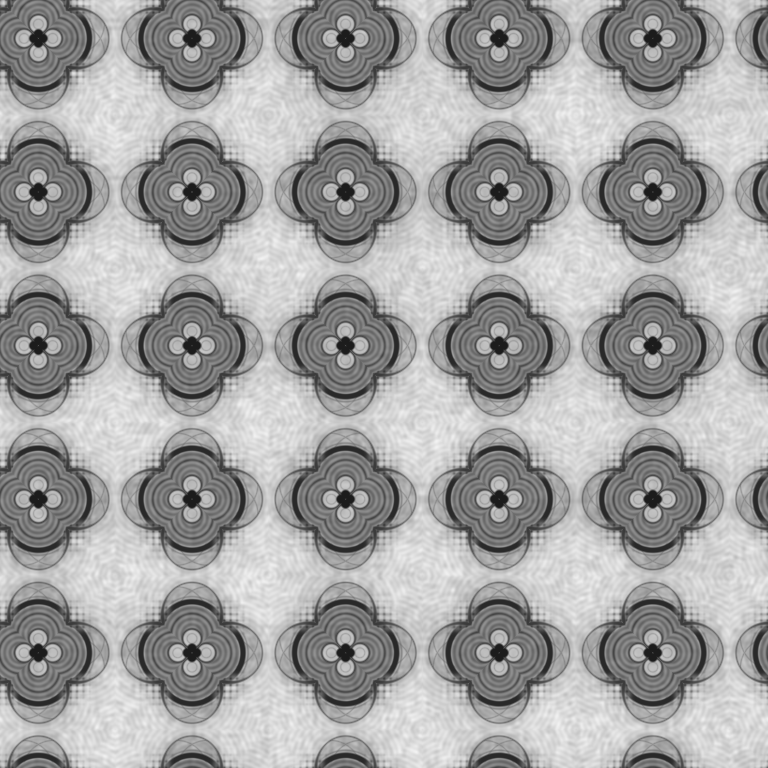
Reproduce this pattern procedurally as a WebGL 2 fragment shader.

```glsl
#version 300 es
precision highp float;
uniform vec2 u_resolution;
out vec4 fragColor;

const float TAU = 6.2831853;
const float REPEATS = 5.0;

float hash(vec2 p) {
    vec3 q = fract(vec3(p.xyx) * 0.1031);
    q += dot(q, q.yzx + 33.33);
    return fract((q.x + q.y) * q.z);
}

// Value noise that wraps after "period" cells
float wrapNoise(vec2 uv, vec2 period) {
    vec2 p = uv * period;
    vec2 i = floor(p);
    vec2 f = fract(p);
    f = f * f * (3.0 - 2.0 * f);
    vec2 lo = mod(i, period);
    vec2 hi = mod(i + 1.0, period);
    return mix(mix(hash(lo), hash(vec2(hi.x, lo.y)), f.x),
               mix(hash(vec2(lo.x, hi.y)), hash(hi), f.x), f.y);
}

// Coverage of a shape and of a stroke, given a signed distance
float fill(float d, float soft) {
    return 1.0 - smoothstep(-soft, soft, d);
}

float stroke(float d, float halfWidth, float soft) {
    return fill(abs(d) - halfWidth, soft);
}

// Four round lobes, in coordinates folded to one eighth of the cell
float quatrefoil(vec2 q, float offset, float radius) {
    return length(q - vec2(offset, 0.0)) - radius;
}

float ellipse(vec2 q, vec2 center, vec2 radii) {
    vec2 k = (q - center) / radii;
    return (length(k) - 1.0) * min(radii.x, radii.y);
}

void main() {
    vec2 uv = gl_FragCoord.xy / u_resolution;
    float soft = max(0.008, REPEATS / min(u_resolution.x, u_resolution.y));

    // Cell coordinates, folded by the symmetry of the flower
    vec2 p = abs(fract(uv * REPEATS - vec2(0.25, 0.75) + 0.5) - 0.5);
    vec2 q = vec2(max(p.x, p.y), min(p.x, p.y));

    float petal = ellipse(q, vec2(0.25, 0.0), vec2(0.208, 0.193));
    float body = quatrefoil(q, 0.12, 0.19);

    // Woven ground with faint ripples around the petals
    float weave = wrapNoise(uv, vec2(190.0, 95.0)) + wrapNoise(uv, vec2(95.0, 190.0)) - 1.0;
    float cloud = wrapNoise(uv, vec2(15.0)) - 0.5;
    float tone = 0.85 + 0.09 * weave + 0.05 * cloud;
    tone += 0.018 * cos(petal * TAU / 0.035);
    tone -= 0.12 * exp(-max(petal, 0.0) * 16.0);

    // Crosshatch fading out of the diagonal corners
    vec2 threads = 0.5 + 0.5 * cos(p * TAU / 0.042);
    threads *= threads;
    float fade = (1.0 - smoothstep(0.19, 0.41, q.x)) * (1.0 - smoothstep(0.20, 0.36, q.y));
    fade *= smoothstep(0.06, 0.15, q.y);
    float hatch = 0.32 * (threads.x + threads.y) + 0.36 * threads.x * threads.y;
    tone = mix(tone, 0.2, 0.9 * fade * hatch);

    // Outer petals with crossing inner arcs
    float inPetal = fill(petal, soft);
    tone -= 0.06 * inPetal;
    float arcs = max(stroke(length(q - vec2(0.23, 0.10)) - 0.2, 0.003, soft),
                     stroke(length(q - vec2(0.23, -0.10)) - 0.2, 0.003, soft));
    tone = mix(tone, 0.42, 0.6 * arcs * inPetal);
    float nearBody = 1.0 - smoothstep(0.2, 0.42, q.x);
    tone = mix(tone, 0.26, (0.72 + 0.28 * nearBody) * stroke(petal, 0.004 + 0.008 * nearBody, soft));

    // Heavy crescent on each petal
    float crescent = 1.0 - smoothstep(0.11, 0.19, q.y);
    tone = mix(tone, 0.42, 0.6 * stroke(body - 0.055, 0.005, soft) * crescent);
    tone = mix(tone, 0.16, (0.3 + 0.7 * crescent) * stroke(body - 0.022, 0.018, soft));

    // Grey body with concentric scalloped lines
    float rings = cos(body * TAU / 0.036);
    float bodyTone = 0.475 + 0.06 * rings + 0.05 * weave;
    bodyTone -= 0.12 * stroke(body + 0.055, 0.006, soft);
    tone = mix(tone, bodyTone, fill(body, soft));

    // Pale inner flower and dark heart
    float inner = quatrefoil(q, 0.093, 0.062);
    tone = mix(tone, 0.74 + 0.05 * weave, fill(inner, soft));
    tone = mix(tone, 0.23, 0.9 * stroke(inner, 0.006, soft));
    tone = mix(tone, 0.5, 0.6 * stroke(inner + 0.03, 0.003, soft));
    float heart = quatrefoil(q, 0.03, 0.03);
    tone = mix(tone, 0.11, fill(heart, soft));

    fragColor = vec4(vec3(clamp(tone, 0.0, 1.0)), 1.0);
}
```
